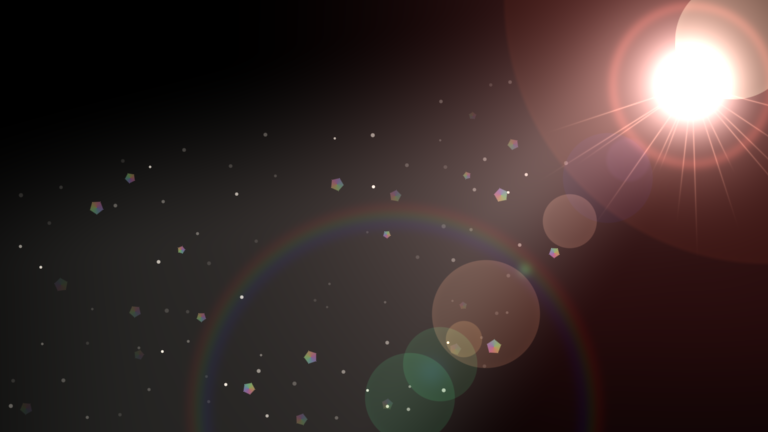
Give the GLSL for this background, as a Shadertoy shader.

```glsl
// A warm sun flare at the upper right throws a hazy beam over a dark sky.
// Lens discs, a rainbow ring and hashed drifting sparks are added as light;
// all lengths are in units of the canvas height.

const float TAU = 6.2831853;
const vec2 SUN = vec2(1.602, 0.803);

float hash(vec2 p) {
    return fract(sin(dot(p, vec2(127.1, 311.7))) * 43758.5453);
}

float gauss(float x, float width) {
    return exp(-x * x / (width * width));
}

// Flat lens ghost with a faint bright rim
float disc(vec2 p, vec2 centre, float radius, float soft) {
    float d = length(p - centre) - radius;
    float fill = 1.0 - smoothstep(-soft, soft, d);
    return fill * (0.95 + 0.12 * gauss(d, 0.012));
}

// Dark red sky crossed by a beam that turns from mauve to grey
vec3 sky(vec2 p) {
    vec2 d = p - SUN;
    float r = length(d);
    float upper = smoothstep(-0.32 + 0.12 * r, 0.25, dot(d, vec2(0.12, -0.993)));
    float lower = smoothstep(-0.10, 0.26, dot(d, vec2(-0.853, 0.521)));
    vec3 red = vec3(0.135, 0.036, 0.038) * smoothstep(0.5, 1.4, p.x);
    red *= mix(0.45, 1.0, smoothstep(-0.1, 0.35, p.y));
    vec3 grey = vec3(0.132, 0.132, 0.126) * smoothstep(-0.5, 0.4, p.x);
    vec3 mauve = vec3(0.37, 0.265, 0.26) * gauss(r, 0.80);
    return mix(red, grey + mauve, upper * lower);
}

// Core, halo and thin ring around the sun; the halo is dimmer at lower right
vec3 sunGlow(vec2 d) {
    float r = length(d);
    float side = smoothstep(-0.25, 0.15, dot(d, vec2(-0.853, 0.521)));
    vec3 light = vec3(1.15, 1.12, 1.10) * gauss(r, 0.088);
    light += vec3(0.52, 0.44, 0.42) * gauss(r, 0.20);
    light += vec3(0.19, 0.14, 0.135) * gauss(r, 0.44) * mix(0.45, 1.0, side);
    light += vec3(0.14, 0.055, 0.045) * gauss(r - 0.183, 0.014);
    return light;
}

// Thin streaks at hashed angles, mostly below the sun
float sunRays(vec2 d) {
    float sum = 0.0;
    for (int i = 0; i < 14; i++) {
        float id = float(i);
        float angle = -0.25 - 2.7 * (id + hash(vec2(id, 3.0))) / 14.0;
        vec2 dir = vec2(cos(angle), sin(angle));
        float along = dot(d, dir);
        float across = d.x * dir.y - d.y * dir.x;
        float reach = 0.22 + 0.22 * hash(vec2(id, 8.0));
        float fade = smoothstep(0.06, 0.16, along) * (1.0 - smoothstep(0.1, reach, along));
        sum += fade * gauss(across, 0.0022);
    }
    return sum;
}

// Three offset bands form the spectrum, red outermost
vec3 rainbow(vec2 p, vec2 centre, float radius) {
    float r = length(p - centre) - radius;
    vec3 bands = vec3(gauss(r - 0.017, 0.016), gauss(r, 0.015), gauss(r + 0.019, 0.018));
    return bands * vec3(0.055, 0.042, 0.055);
}

// One jittered spark per cell; sides below 3 give a round dot
vec3 sparks(vec2 p, float cell, float size, float chance, float sides, float px) {
    vec2 id = floor(p / cell);
    vec2 seed = id + sides * 7.0;
    vec2 jitter = vec2(hash(seed + 0.3), hash(seed + 5.7));
    vec2 centre = (id + 0.12 + 0.76 * jitter) * cell;
    vec2 q = p - centre;
    float inBand = step(centre.y, 0.58 + 0.2 * centre.x) * step(centre.x, 1.32);
    inBand *= step(1.6 * (centre.x - 1.05), centre.y);
    float present = step(hash(seed + 11.1), chance) * inBand;
    float radius = size * (0.55 + 0.6 * hash(seed + 17.9));
    float power = 0.10 + 0.80 * pow(hash(seed + 23.3), 3.0);
    float angle = atan(q.x, q.y) + hash(seed) * TAU;
    float d = length(q);
    vec3 tint = vec3(1.0, 0.96, 0.90);
    if (sides > 2.5) {
        float sector = TAU / sides;
        d *= cos(floor(0.5 + angle / sector) * sector - angle);
        vec3 hue = 0.5 + 0.5 * cos(angle + vec3(0.0, 2.1, 4.2));
        tint = mix(vec3(0.65, 0.6, 0.55), hue, 0.4);
    }
    return tint * power * present * (1.0 - smoothstep(radius - px, radius + px, d));
}

void mainImage(out vec4 fragColor, in vec2 fragCoord) {
    vec2 p = fragCoord / iResolution.y;
    float px = 1.0 / iResolution.y;
    vec2 fromSun = p - SUN;

    vec3 col = sky(p) + sunGlow(fromSun);
    col += vec3(0.22, 0.16, 0.13) * sunRays(fromSun);

    // Large ghosts near the sun
    col += vec3(0.055, 0.020, 0.010) * disc(p, vec2(1.778, 1.0), 0.611, 0.006);
    col += vec3(0.16, 0.20, 0.16) * disc(p, vec2(1.70, 0.907), 0.137, px);
    col += vec3(0.005, 0.008, 0.040) * disc(p, vec2(1.407, 0.588), 0.104, px);
    col += vec3(0.02, 0.015, 0.035) * disc(p, vec2(1.454, 0.630), 0.050, 0.006);

    // Tan and green ghosts down the flare axis
    col += vec3(0.14, 0.10, 0.08) * disc(p, vec2(1.319, 0.488), 0.0625, px);
    col += vec3(0.14, 0.09, 0.065) * disc(p, vec2(1.125, 0.273), 0.125, px);
    col += vec3(0.12, 0.09, 0.05) * disc(p, vec2(1.074, 0.215), 0.042, px);
    col += vec3(0.02, 0.085, 0.045) * disc(p, vec2(1.019, 0.157), 0.086, px);
    col += vec3(0.02, 0.090, 0.050) * disc(p, vec2(0.949, 0.079), 0.104, px);
    col += vec3(0.01, 0.03, 0.07) * gauss(length(p - vec2(1.0, 0.14)), 0.035);

    // Rainbow with its green glint, then the drifting sparks
    col += rainbow(p, vec2(0.914, 0.046), 0.455);
    col += vec3(0.06, 0.16, 0.06) * gauss(length(p - vec2(1.215, 0.375)), 0.016);
    col += sparks(p, 0.083, 0.0042, 0.55, 0.0, px);
    col += sparks(p, 0.125, 0.0125, 0.45, 5.0, px);

    fragColor = vec4(clamp(col, 0.0, 1.0), 1.0);
}
```
